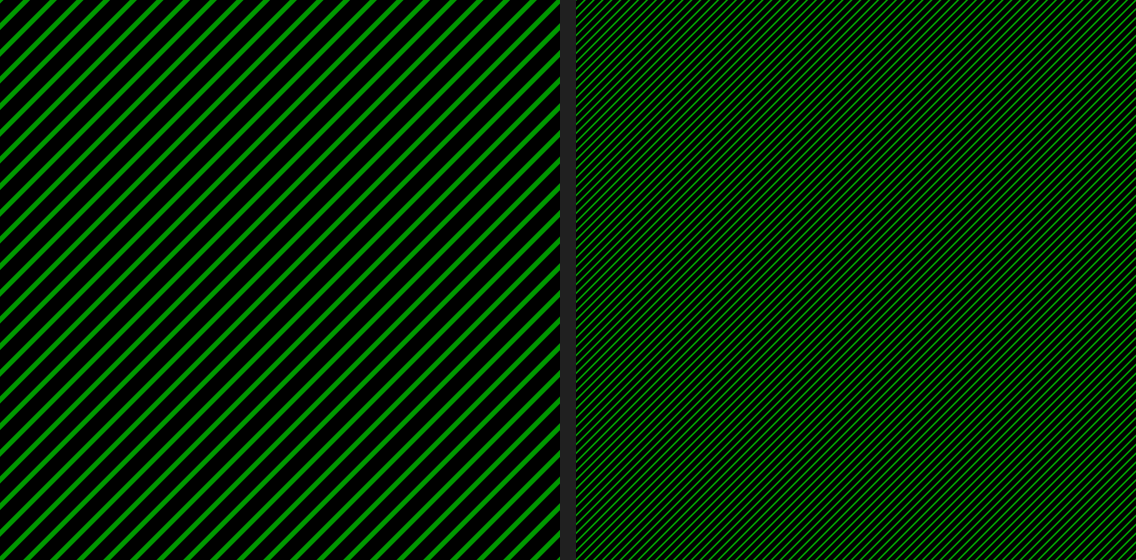
Left, the tile; right, the same tile 3 across and 3 down.
This pattern is drawn by a three.js fragment shader. Its source:

```glsl
varying vec2 vUv;

// Coverage of a stripe centred on every whole number, width as a share of the period
float stripes(float phase, float width) {
  float fromCentre = abs(fract(phase + 0.5) - 0.5);
  float pixel = length(vec2(dFdx(phase), dFdy(phase)));
  return clamp((0.5 * width - fromCentre) / pixel + 0.5, 0.0, 1.0);
}

void main() {
  vec3 background = vec3(0.0);
  vec3 green = vec3(0.0, 0.6, 0.0);

  // Rising diagonals, 21 whole repeats along each edge
  float line = stripes(21.0 * (vUv.x - vUv.y), 0.265);

  gl_FragColor = vec4(mix(background, green, line), 1.0);
}
```
